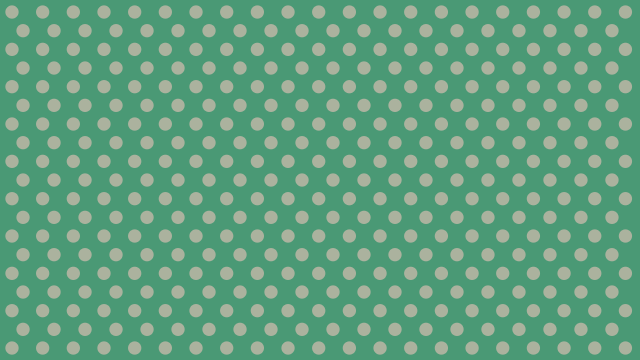
Give the GLSL for this pattern, as a Shadertoy shader.

```glsl
// Polka dots on a plain green ground, in staggered rows of 21 and 20 dots.
// Each point is measured to the nearest dot of its nearest row, and the
// edge of that disc is smoothed over about one pixel.

// Lengths are fractions of the canvas height.
const float DOT_RADIUS = 0.0184;
const float ROW_COUNT = 19.0;
const float ROW_PITCH = 0.05185;
const float ROW_START = 0.0333;

// Dot rows: x of the first dot, pitch, number of dots.
const vec3 LONG_ROW = vec3(0.0333, 0.0852, 21.0);
const vec3 SHORT_ROW = vec3(0.0640, 0.0861, 20.0);

const vec3 GROUND = vec3(0.29, 0.60, 0.46);
const vec3 DOT = vec3(0.67, 0.70, 0.62);

// Index of the repeat nearest to x, held within the finite count.
float nearestIndex(float x, float start, float pitch, float count) {
    return clamp(floor((x - start) / pitch + 0.5), 0.0, count - 1.0);
}

// Signed distance to the closest dot.
float dotDistance(vec2 p) {
    float row = nearestIndex(p.y, ROW_START, ROW_PITCH, ROW_COUNT);
    vec3 layout_ = mod(row, 2.0) < 0.5 ? LONG_ROW : SHORT_ROW;
    float column = nearestIndex(p.x, layout_.x, layout_.y, layout_.z);
    vec2 center = vec2(layout_.x + column * layout_.y, ROW_START + row * ROW_PITCH);
    return length(p - center) - DOT_RADIUS;
}

// Coverage of a shape, softened across one pixel.
float coverage(float dist, float pixel) {
    return clamp(0.5 - dist / pixel, 0.0, 1.0);
}

void mainImage(out vec4 fragColor, in vec2 fragCoord) {
    vec2 p = fragCoord / iResolution.y;
    float pixel = 1.0 / iResolution.y;
    vec3 color = mix(GROUND, DOT, coverage(dotDistance(p), pixel));
    fragColor = vec4(color, 1.0);
}
```
